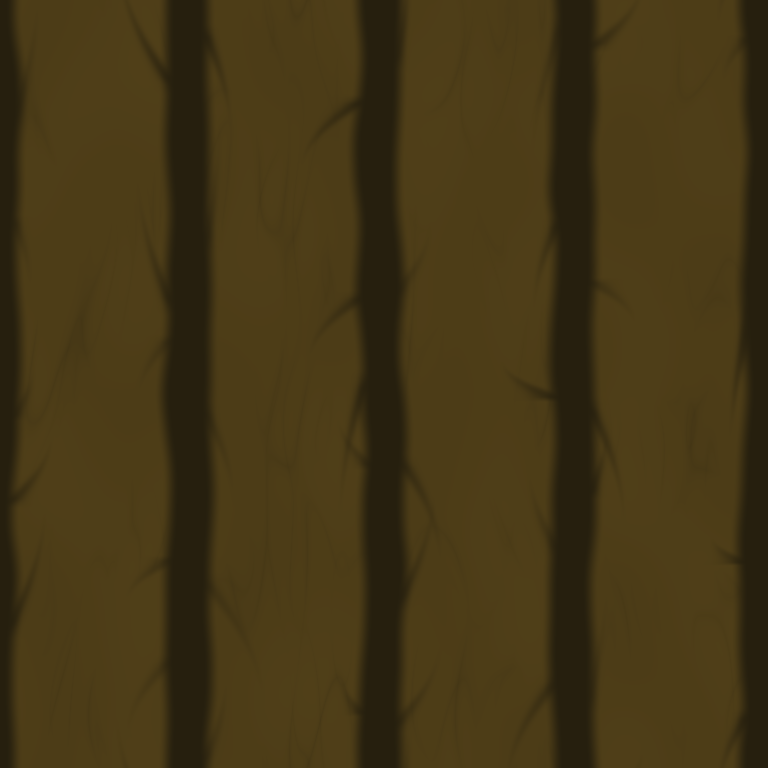
Give the GLSL for this texture, as a WebGL 1 fragment shader.

```glsl
precision highp float;

uniform vec2 u_resolution;

const float PLANKS = 4.0;
const float GAP_OFFSET = -0.004;
const float GAP_HALF_WIDTH = 0.0275;
const float GAP_SOFTNESS = 0.011;
const float GAP_SWAY = 0.011;
const float EDGE_WOBBLE = 0.010;
const int CRACKS_PER_SIDE = 5;
const float CRACK_ROOT = 0.018;
const float CRACK_DEPTH = 0.85;
const float GRAIN_DEPTH = 0.15;
const float MOTTLE = 0.05;
const vec3 WOOD_COLOR = vec3(0.304, 0.240, 0.092);
const vec3 GAP_COLOR = vec3(0.148, 0.122, 0.056);

float hash(vec2 p) {
  vec3 q = fract(vec3(p.xyx) * 0.1031);
  q += dot(q, q.yzx + 33.33);
  return fract((q.x + q.y) * q.z);
}

vec2 gradient(vec2 cell, vec2 period) {
  float angle = 6.2832 * hash(mod(cell, period) + period * 3.7);
  return vec2(cos(angle), sin(angle));
}

// Gradient noise that wraps after a whole number of cells.
float noise(vec2 p, vec2 period) {
  vec2 i = floor(p);
  vec2 f = p - i;
  vec2 u = f * f * f * (f * (f * 6.0 - 15.0) + 10.0);
  vec2 e = vec2(1.0, 0.0);
  float a = dot(gradient(i, period), f);
  float b = dot(gradient(i + e.xy, period), f - e.xy);
  float c = dot(gradient(i + e.yx, period), f - e.yx);
  float d = dot(gradient(i + e.xx, period), f - e.xx);
  return mix(mix(a, b, u.x), mix(c, d, u.x), u.y);
}

float tiledNoise(vec2 uv, vec2 cells) {
  return noise(uv * cells, cells);
}

// Tapered split that leaves the gap sideways, then bends along the plank.
float crack(float across, float along, vec2 seed) {
  float kind = hash(seed + 3.1);
  float span = mix(0.03, 0.19, kind);
  float reach = mix(0.022, 0.082, hash(seed + 7.7));
  float heading = hash(seed + 11.3) < 0.5 ? -1.0 : 1.0;
  float rise = (fract(along + 0.5) - 0.5) * heading / span;
  float t = clamp(rise, 0.0, 1.0);
  float bend = 1.0 - (1.0 - t) * (1.0 - t);
  float slope = 2.0 * reach * (1.0 - t) / span;
  float dist = abs(across - CRACK_ROOT - reach * bend) / sqrt(1.0 + slope * slope);
  float width = mix(0.011, 0.002, sqrt(t));
  float fade = smoothstep(-0.08, 0.08, rise) * pow(1.0 - t, 1.8);
  return exp(-dist * dist / (width * width)) * fade * mix(0.45, 1.0, hash(seed + 17.9));
}

// Faint curved lines along the contours of warped, stretched noise.
float grain(vec2 uv) {
  vec2 warped = uv + 0.05 * vec2(tiledNoise(uv, vec2(5.0, 4.0)),
                                 tiledNoise(uv, vec2(7.0, 3.0)));
  float contour = tiledNoise(warped, vec2(15.0, 4.0));
  float fine = tiledNoise(warped, vec2(23.0, 5.0));
  float patches = smoothstep(-0.1, 0.4, tiledNoise(uv, vec2(9.0, 6.0)));
  float lines = exp(-abs(contour) * 28.0) + 0.6 * exp(-abs(fine - 0.12) * 24.0);
  return lines * patches;
}

void main() {
  vec2 uv = gl_FragCoord.xy / u_resolution;

  // Nearest gap, with a slow sideways sway
  float x = uv.x - GAP_OFFSET;
  float nearest = floor(x * PLANKS + 0.5);
  float gap = mod(nearest, PLANKS);
  float sway = noise(vec2(gap + 0.5, uv.y * 4.0), vec2(PLANKS, 4.0));
  float offset = x - nearest / PLANKS - GAP_SWAY * sway;
  float side = step(0.0, offset);
  float across = abs(offset);
  float edgeId = gap * 2.0 + side;

  // Gap with uneven, blurred edges
  float wobble = noise(vec2(edgeId + 0.5, uv.y * 9.0), vec2(PLANKS * 2.0, 9.0));
  float halfWidth = GAP_HALF_WIDTH + EDGE_WOBBLE * wobble;
  float shade = 1.0 - smoothstep(halfWidth - GAP_SOFTNESS, halfWidth + GAP_SOFTNESS, across);

  // Cracks spread along each plank edge
  for (int i = 0; i < CRACKS_PER_SIDE; i++) {
    float index = float(i);
    vec2 seed = vec2(edgeId * 5.3 + 1.7, index * 9.1 + 2.3);
    float root = (index + hash(seed)) / float(CRACKS_PER_SIDE);
    float split = CRACK_DEPTH * crack(across, uv.y - root, seed);
    shade = 1.0 - (1.0 - shade) * (1.0 - split);
  }

  // Wood tone
  float tone = 1.0 + MOTTLE * tiledNoise(uv, vec2(8.0, 5.0));
  vec3 wood = mix(WOOD_COLOR * tone, GAP_COLOR, GRAIN_DEPTH * grain(uv));
  gl_FragColor = vec4(mix(wood, GAP_COLOR, shade), 1.0);
}
```
